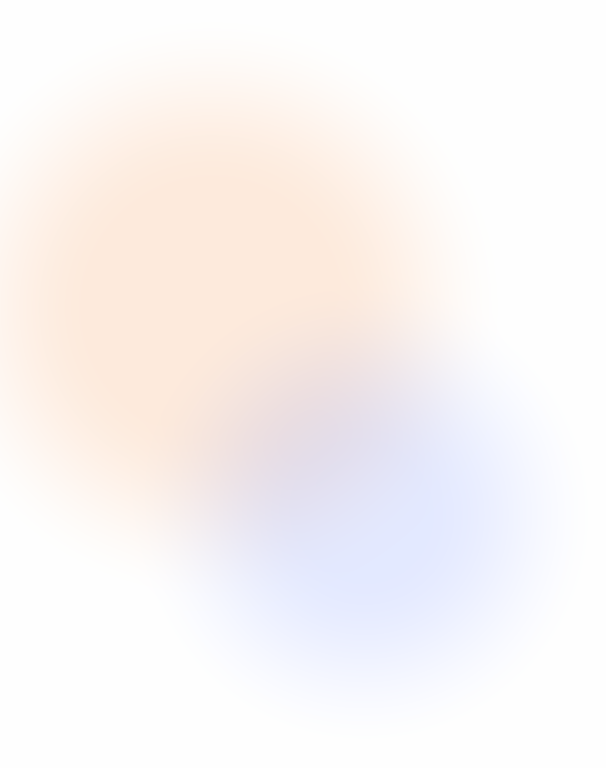
This background is drawn by a Shadertoy shader. Its source:

```glsl
// Two soft, out-of-focus discs on a near-white ground: a large warm one
// at the upper left and a smaller cool one overlapping it at the lower right.
// Each disc is a radial smoothstep, blended over the ground at low opacity.

const vec3 GROUND = vec3(0.998);
const vec3 WARM = vec3(0.97, 0.55, 0.24);
const vec3 COOL = vec3(0.40, 0.52, 1.00);

// Coverage of a blurred disc: 1 inside, 0.5 at the radius, 0 outside
float softDisc(vec2 p, vec2 center, float radius, float blur) {
    return 1.0 - smoothstep(radius - blur, radius + blur, length(p - center));
}

// Lay a translucent tint over a base colour
vec3 tintOver(vec3 base, vec3 tint, float opacity) {
    return mix(base, tint, opacity);
}

void mainImage(out vec4 fragColor, in vec2 fragCoord) {
    // Canvas height is one unit, origin at the lower left
    vec2 p = fragCoord / iResolution.y;

    float blur = 0.124;
    float opacity = 0.18;

    // Warm disc first, cool disc on top
    float warmDisc = softDisc(p, vec2(0.276, 0.599), 0.273, blur);
    float coolDisc = softDisc(p, vec2(0.475, 0.329), 0.195, blur);

    vec3 color = tintOver(GROUND, WARM, opacity * warmDisc);
    color = tintOver(color, COOL, opacity * coolDisc);

    fragColor = vec4(color, 1.0);
}
```
